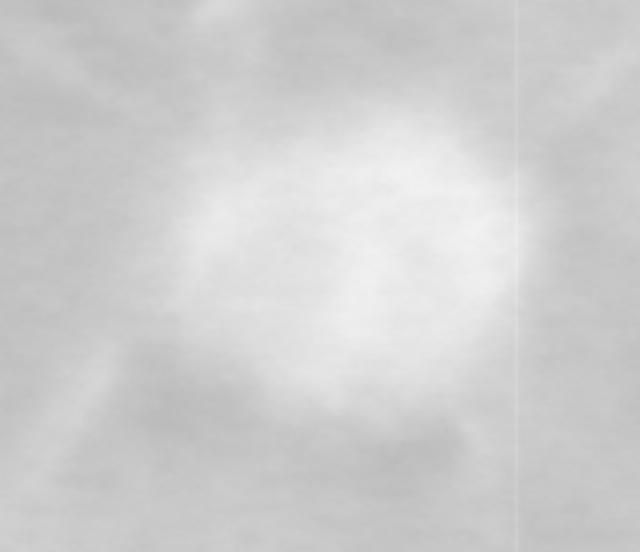
Give the GLSL for this texture, as a WebGL 2 fragment shader.

```glsl
#version 300 es
precision highp float;
// A pale, overcast cloud: a broad bright dome with soft edges on mottled grey.
// Warped soft ellipses give the large forms, layered value noise the mottling
// and a finer, sideways stretched grain; one faint upright seam crosses it all.
uniform vec2 u_resolution;
out vec4 fragColor;

float hash(vec2 cell) {
    vec3 q = fract(vec3(cell.xyx) * 0.1031);
    q += dot(q, q.yzx + 33.33);
    return fract((q.x + q.y) * q.z);
}

float valueNoise(vec2 p) {
    vec2 cell = floor(p), f = fract(p);
    f = f * f * f * (f * (f * 6.0 - 15.0) + 10.0);
    float low = mix(hash(cell), hash(cell + vec2(1, 0)), f.x);
    float high = mix(hash(cell + vec2(0, 1)), hash(cell + vec2(1, 1)), f.x);
    return mix(low, high, f.y);
}

// Layered noise centred on zero; each octave is turned to hide the grid.
float fbm(vec2 p, int octaves) {
    float sum = 0.0, amplitude = 0.5;
    for (int i = 0; i < octaves; i++) {
        sum += amplitude * (valueNoise(p) - 0.5);
        p = mat2(0.8, 0.6, -0.6, 0.8) * p * 2.03 + 17.3;
        amplitude *= 0.52;
    }
    return sum;
}

// Soft elliptical glow, turned by an angle in radians.
float glow(vec2 p, vec2 centre, vec2 radii, float angle) {
    vec2 d = p - centre;
    float c = cos(angle), s = sin(angle);
    d = vec2(c * d.x + s * d.y, c * d.y - s * d.x) / radii;
    return exp(-dot(d, d));
}

void main() {
    vec2 p = gl_FragCoord.xy / u_resolution.y;
    float aspect = u_resolution.x / u_resolution.y;

    // Uneven drift of the large forms
    vec2 warp = vec2(fbm(p * 4.0 + 3.7, 5), fbm(p * 4.0 + 41.2, 5));
    vec2 w = p + 0.16 * warp;

    // Grey ground
    float tone = 0.778 + 0.09 * fbm(p * 3.2 + 8.0, 6);

    // Main dome, brightest at the upper right
    float dome = length((w - vec2(0.645, 0.53)) / vec2(0.35, 0.29));
    tone += 0.095 * (1.0 - smoothstep(0.6, 1.25, dome));
    tone += 0.065 * glow(w, vec2(0.77, 0.66), vec2(0.19, 0.17), -0.7);
    tone += 0.030 * glow(w, vec2(0.90, 0.48), vec2(0.09, 0.16), 0.0);
    tone += 0.030 * glow(w, vec2(0.62, 0.47), vec2(0.06, 0.14), 0.0);
    tone += 0.030 * glow(w, vec2(0.39, 0.60), vec2(0.14, 0.05), 0.9);

    // Loose wisps around it
    tone += 0.050 * glow(w, vec2(0.14, 0.32), vec2(0.14, 0.05), 0.75);
    tone += 0.045 * glow(w, vec2(0.42, 0.79), vec2(0.12, 0.05), 1.3);
    tone += 0.060 * glow(w, vec2(0.39, 0.95), vec2(0.06, 0.05), 0.5);
    tone += 0.045 * glow(w, vec2(0.12, 0.89), vec2(0.12, 0.04), -0.4);
    tone += 0.040 * glow(w, vec2(1.06, 0.85), vec2(0.13, 0.04), 0.4);
    tone += 0.050 * glow(w, vec2(0.86, 0.17), vec2(0.09, 0.04), -1.1);
    tone += 0.035 * glow(w, vec2(0.07, 0.16), vec2(0.09, 0.04), 1.2);

    // Darker hollows
    tone -= 0.035 * glow(w, vec2(0.70, 0.19), vec2(0.15, 0.07), 0.1);
    tone -= 0.025 * glow(w, vec2(0.36, 0.27), vec2(0.10, 0.05), 0.0);

    // Fine grain, longer across than up
    tone += 0.035 * fbm(p * vec2(20.0, 38.0), 3);
    tone += 0.016 * fbm(p * vec2(75.0, 110.0) + 5.0, 2);

    // Faint seam with a thin core and a soft halo
    float seam = abs(p.x - 0.807 * aspect);
    tone += 0.016 * (1.0 - smoothstep(0.001, 0.005, seam));
    tone += 0.006 * (1.0 - smoothstep(0.0, 0.014, seam));

    fragColor = vec4(vec3(clamp(tone, 0.73, 0.96)), 1.0);
}
```
